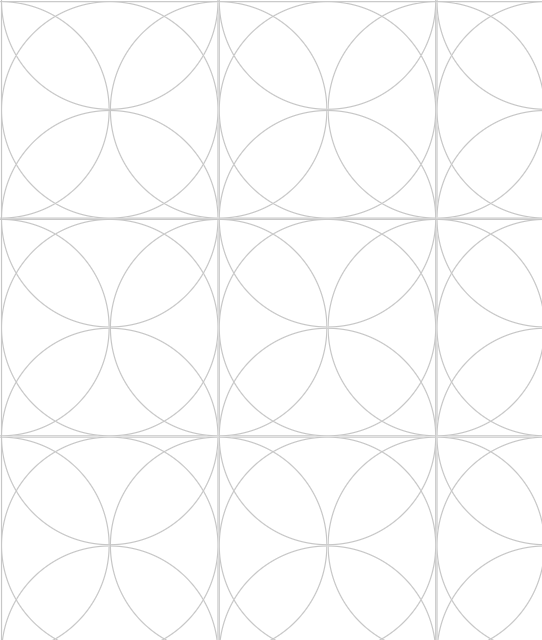
A WebGL 1 fragment shader for this pattern:

```glsl
precision highp float;
// Square tiles outlined in thin grey, each holding an inscribed circle and four
// semicircles on its sides that meet at the centre as petals. One quadrant is
// drawn with distance functions and mirrored, then repeated over a tile grid.

uniform vec2 u_resolution;

const float TILE_SIZE = 0.3402;              // share of the canvas height
const vec2 GRID_MARGIN = vec2(0.0014, 0.0016); // from the upper left corner
const float LINE_WIDTH = 0.0055;             // in tile units
const float INSET = 0.0029;                  // keeps touching lines side by side
const vec3 PAPER = vec3(1.0);
const vec3 LINE_GREY = vec3(0.78);

float ringDistance(vec2 p, vec2 center, float radius) {
  return abs(length(p - center) - radius);
}

// Distance to the nearest line, with p measured from the tile centre.
float tileDistance(vec2 p, float inset) {
  vec2 q = abs(p);
  float reach = 0.5 - inset;
  float outline = abs(max(q.x, q.y) - reach);
  float inscribed = ringDistance(q, vec2(0.0), reach);
  float sideArc = ringDistance(q, vec2(0.5, 0.0), reach);
  float topArc = ringDistance(q, vec2(0.0, 0.5), reach);
  return min(min(outline, inscribed), min(sideArc, topArc));
}

// Smoothed share of a pixel covered by a line.
float lineCoverage(float dist, float width, float pixel) {
  return clamp((0.5 * width - dist) / pixel + 0.5, 0.0, 1.0);
}

void main() {
  // Canvas units: height is 1, measured down from the upper left corner.
  vec2 canvas = vec2(gl_FragCoord.x, u_resolution.y - gl_FragCoord.y) / u_resolution.y;
  vec2 grid = (canvas - GRID_MARGIN) / TILE_SIZE;
  float pixel = 1.0 / (u_resolution.y * TILE_SIZE);

  // Clamping the cell leaves the margin empty.
  vec2 cell = max(floor(grid), 0.0);
  float dist = tileDistance(grid - cell - 0.5, INSET);

  float ink = lineCoverage(dist, LINE_WIDTH, pixel);
  gl_FragColor = vec4(mix(PAPER, LINE_GREY, ink), 1.0);
}
```
